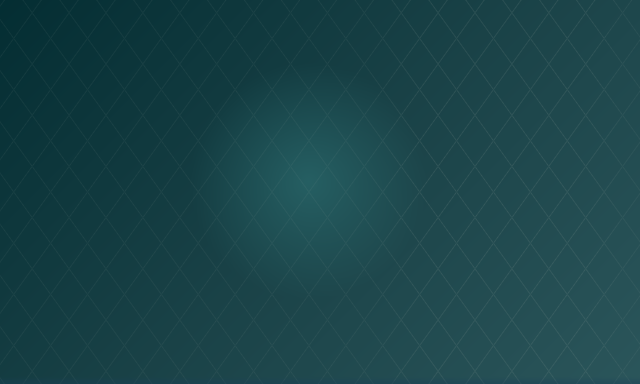
This background is drawn by a WebGL 2 fragment shader. Its source:

```glsl
#version 300 es
precision highp float;

uniform vec2 u_resolution;
out vec4 fragColor;

// Base gradient, upper left to lower right
const vec3 DARK_TEAL = vec3(0.015, 0.178, 0.198);
const vec3 MID_TEAL = vec3(0.100, 0.258, 0.278);
const vec3 LIGHT_TEAL = vec3(0.168, 0.335, 0.355);

// Round glow
const vec3 GLOW_COLOR = vec3(0.18, 0.45, 0.46);
const vec2 GLOW_CENTER = vec2(0.482, 0.528);
const float GLOW_RADIUS = 0.308;
const float GLOW_STRENGTH = 0.6;

// Diamond lattice, in canvas heights
const vec3 LINE_COLOR = vec3(0.62, 0.67, 0.64);
const vec2 LATTICE_NODE = vec2(0.4827, 0.5);
const vec2 DIAMOND_SIZE = vec2(0.0961, 0.13333);
const float LINE_WIDTH = 0.0022;
const float DASH_PERIOD = 0.0095;
const float DASH_DEPTH = 0.3;
const float LINE_ALPHA = 0.10;
const float LINE_ALPHA_RIGHT = 0.17;

// Cool strip on the lower edge
const vec3 EDGE_COLOR = vec3(0.10, 0.25, 0.35);
const float EDGE_HEIGHT = 0.022;
const float EDGE_STRENGTH = 0.4;

vec3 baseGradient(vec2 p, float aspect) {
    float t = (p.x + 1.0 - p.y) / (aspect + 1.0);
    vec3 color = mix(DARK_TEAL, MID_TEAL, clamp(t * 2.0, 0.0, 1.0));
    return mix(color, LIGHT_TEAL, clamp(t * 2.0 - 1.0, 0.0, 1.0));
}

// Coverage of both families of slanted lines
float lattice(vec2 q, float pixel) {
    vec2 cell = q / DIAMOND_SIZE;
    vec2 phase = vec2(cell.x + cell.y, cell.x - cell.y);
    vec2 dist = abs(fract(phase + 0.5) - 0.5) / length(1.0 / DIAMOND_SIZE);
    vec2 cover = clamp((0.5 * LINE_WIDTH - dist) / pixel + 0.5, 0.0, 1.0);
    return max(cover.x, cover.y);
}

// Soft breaks along the lines
float dashes(float y) {
    float wave = 0.5 + 0.5 * cos(6.28318 * y / DASH_PERIOD);
    return 1.0 - DASH_DEPTH * wave;
}

void main() {
    vec2 uv = gl_FragCoord.xy / u_resolution;
    float aspect = u_resolution.x / u_resolution.y;
    vec2 scale = vec2(aspect, 1.0);
    vec2 p = uv * scale;
    float pixel = 1.0 / u_resolution.y;

    vec3 color = baseGradient(p, aspect);

    // Glow fades evenly to its rim
    float glow = 1.0 - length(p - GLOW_CENTER * scale) / GLOW_RADIUS;
    color = mix(color, GLOW_COLOR, GLOW_STRENGTH * clamp(glow, 0.0, 1.0));

    // Lines are strongest on the right, then ease off at the border
    vec2 q = p - LATTICE_NODE * scale;
    float rightBand = smoothstep(0.56, 0.68, uv.x) * (1.0 - smoothstep(0.90, 1.0, uv.x));
    float alpha = mix(LINE_ALPHA, LINE_ALPHA_RIGHT, rightBand);
    color = mix(color, LINE_COLOR, alpha * lattice(q, pixel) * dashes(q.y));

    // Lower edge tint
    float edge = 1.0 - smoothstep(0.0, EDGE_HEIGHT, uv.y);
    color = mix(color, EDGE_COLOR, EDGE_STRENGTH * edge);

    fragColor = vec4(color, 1.0);
}
```
